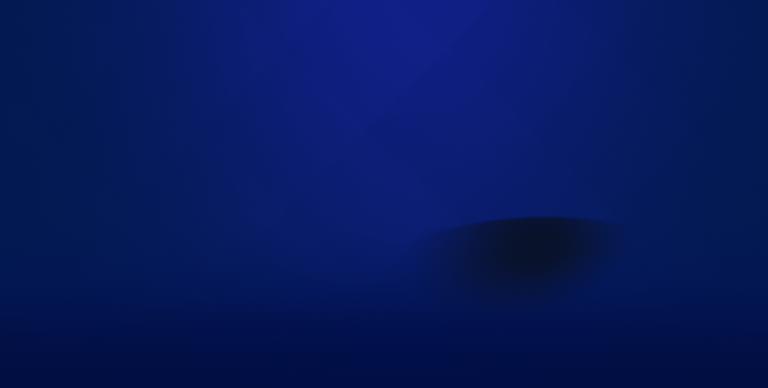
Give the GLSL for this background, as a WebGL 1 fragment shader.

```glsl
precision highp float;
// A deep blue studio backdrop: a broad glow on a wall of faint diamond facets,
// fading into a darker floor, with a soft dark shadow under a curved top edge.
// Built from Gaussian falloffs, a diagonal sawtooth lattice and a skewed ellipse.
uniform vec2 u_resolution;

float hash(vec2 p) {
  return fract(sin(dot(p, vec2(127.1, 311.7))) * 43758.5453);
}

// Sawtooth with a softened drop, centred on zero
float softSaw(float t) {
  float f = fract(t);
  return f * (1.0 - smoothstep(0.96, 1.0, f)) - 0.48;
}

// Faint tone steps along both diagonals, varied from cell to cell
float facets(vec2 p) {
  vec2 diagonal = vec2(p.x + p.y - 1.621, p.x - p.y - 0.286) / 0.42;
  float cellTone = hash(floor(diagonal)) - 0.5;
  vec2 f = fract(diagonal);
  vec2 inset = smoothstep(0.0, 0.08, f) * smoothstep(0.0, 0.08, 1.0 - f);
  return softSaw(diagonal.x) + softSaw(diagonal.y)
       + 0.6 * cellTone * inset.x * inset.y;
}

vec3 backdrop(vec2 p, float middle) {
  // Wall: dim sides around a central glow that strengthens upwards
  float across = p.x - middle - 0.04;
  float glow = exp(-across * across / 0.42);
  vec3 side = vec3(0.008, 0.098, 0.300);
  vec3 lit = mix(vec3(0.042, 0.115, 0.440), vec3(0.062, 0.122, 0.525),
                 smoothstep(0.35, 1.0, p.y));
  vec3 wall = mix(side, lit, glow);
  wall += vec3(0.003, 0.004, 0.010) * facets(p) * (0.3 + 0.7 * glow);

  // Floor: darkens towards the lower edge
  vec3 ground = mix(vec3(0.004, 0.055, 0.265), vec3(0.010, 0.086, 0.335),
                    smoothstep(0.0, 0.32, p.y));
  ground.b += 0.02 * (glow - 0.5);
  return mix(ground, wall, smoothstep(0.14, 0.46, p.y));
}

// Shadow density: leans left as it descends, cut off by a shallow arc
float shadow(vec2 p, float middle) {
  vec2 q = p - vec2(middle + 0.405, 0.365);
  float arc = 0.443 - 0.5 * (q.x - 0.01) * (q.x - 0.01);
  q.x -= 0.5 * min(q.y, 0.0);
  q.x /= q.x < 0.0 ? 0.37 : 0.27;
  q.y /= q.y < 0.0 ? 0.22 : 0.28;
  float body = 1.0 - smoothstep(0.05, 1.0, length(q));
  return body * (1.0 - smoothstep(arc - 0.008, arc + 0.004, p.y));
}

void main() {
  vec2 p = gl_FragCoord.xy / u_resolution.y;
  float middle = 0.5 * u_resolution.x / u_resolution.y;

  vec3 color = backdrop(p, middle);
  color = mix(color, vec3(0.034, 0.070, 0.165), shadow(p, middle));

  // Fine dither against banding
  color += (hash(gl_FragCoord.xy) - 0.5) / 255.0;
  gl_FragColor = vec4(color, 1.0);
}
```
